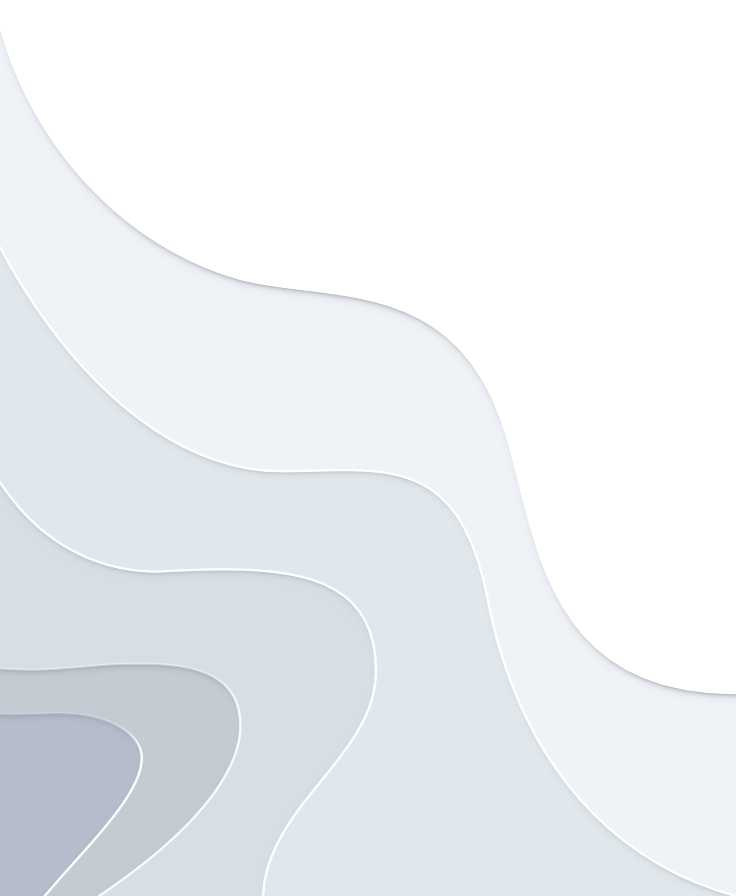
A Shadertoy shader for this background:

```glsl
// Stacked paper sheets with wavy borders, stepping from white to slate at the
// lower left. Each border is a chain of three cubic curves; its signed distance
// and normal drive the fill, a soft shadow on upward edges and a white rim.

const int STEPS = 20;         // straight pieces per cubic curve
const float ASPECT = 0.8203;  // design width for a height of 1

vec2 cubic(vec2 a, vec2 b, vec2 c, vec2 d, float t) {
    float s = 1.0 - t;
    return s * s * s * a + 3.0 * s * s * t * b + 3.0 * s * t * t * c + t * t * t * d;
}

// Returns signed distance (negative below the border) and the outward normal.
vec3 borderField(vec2 p, vec2 knots[10]) {
    float nearest = 1e9;
    float side = 1.0;
    vec2 normal = vec2(0.0, 1.0);
    vec2 a = knots[0];
    for (int k = 0; k < 9; k += 3) {
        for (int i = 1; i <= STEPS; i++) {
            vec2 b = cubic(knots[k], knots[k + 1], knots[k + 2], knots[k + 3],
                           float(i) / float(STEPS));
            vec2 e = b - a;
            vec2 w = p - a;
            vec2 gap = w - e * clamp(dot(w, e) / dot(e, e), 0.0, 1.0);
            float d2 = dot(gap, gap);
            if (d2 < nearest) {
                nearest = d2;
                normal = normalize(vec2(-e.y, e.x));
            }
            // An upward ray flips the side at every crossing
            if ((a.x > p.x) != (b.x > p.x) && a.y + e.y * w.x / e.x > p.y) side = -side;
            a = b;
        }
    }
    return vec3(side * sqrt(nearest), normal);
}

// Lays one sheet over the colour below it.
vec3 addSheet(vec3 under, vec3 field, vec3 paper, float shadow, float rimSide, float rimTop, float px) {
    float d = field.x;
    float up = max(field.z, 0.0);
    float shade = shadow * (0.12 + 0.88 * up * up) * exp(-max(-d, 0.0) / 0.0028);
    float inside = smoothstep(0.5 * px, -0.5 * px, d);
    vec3 col = mix(under, paper * (1.0 - shade), inside);
    float rim = smoothstep(0.5 * px, -0.5 * px, abs(d) - 0.0013);
    return mix(col, vec3(1.0), rim * mix(rimSide, rimTop, up * up));
}

void mainImage(out vec4 fragColor, in vec2 fragCoord) {
    vec2 p = fragCoord / iResolution.xy * vec2(ASPECT, 1.0);
    float px = 1.2 / iResolution.y;
    vec3 col = vec3(1.0);

    // Outer pale sheet, without a rim
    vec3 field = borderField(p, vec2[10](
        vec2(0.0, 0.967), vec2(0.036, 0.837), vec2(0.137, 0.724), vec2(0.267, 0.6875),
        vec2(0.371, 0.661), vec2(0.514, 0.694), vec2(0.566, 0.505),
        vec2(0.599, 0.388), vec2(0.612, 0.225), vec2(0.821, 0.225)));
    col = addSheet(col, field, vec3(0.937, 0.949, 0.969), 0.27, 0.0, 0.0, px);

    // Blue-grey sheet
    field = borderField(p, vec2[10](
        vec2(0.0, 0.724), vec2(0.078, 0.577), vec2(0.193, 0.474), vec2(0.3125, 0.474),
        vec2(0.423, 0.474), vec2(0.512, 0.499), vec2(0.544, 0.329),
        vec2(0.573, 0.18), vec2(0.658, 0.043), vec2(0.823, -0.001)));
    col = addSheet(col, field, vec3(0.882, 0.910, 0.929), 0.23, 1.0, 1.0, px);

    // Silver sheet
    field = borderField(p, vec2[10](
        vec2(0.0, 0.462), vec2(0.042, 0.397), vec2(0.104, 0.362), vec2(0.176, 0.362),
        vec2(0.3125, 0.37), vec2(0.419, 0.366), vec2(0.419, 0.251),
        vec2(0.419, 0.156), vec2(0.297, 0.102), vec2(0.293, -0.001)));
    col = addSheet(col, field, vec3(0.847, 0.871, 0.902), 0.23, 1.0, 1.0, px);

    // Grey sheet
    field = borderField(p, vec2[10](
        vec2(0.0, 0.254), vec2(0.059, 0.249), vec2(0.098, 0.259), vec2(0.143, 0.259),
        vec2(0.215, 0.261), vec2(0.268, 0.249), vec2(0.268, 0.19),
        vec2(0.268, 0.147), vec2(0.232, 0.082), vec2(0.109, -0.001)));
    col = addSheet(col, field, vec3(0.769, 0.796, 0.827), 0.23, 0.9, 0.45, px);

    // Slate core
    field = borderField(p, vec2[10](
        vec2(0.0, 0.203), vec2(0.026, 0.202), vec2(0.046, 0.204), vec2(0.065, 0.204),
        vec2(0.117, 0.204), vec2(0.158, 0.184), vec2(0.158, 0.154),
        vec2(0.158, 0.112), vec2(0.094, 0.053), vec2(0.049, -0.001)));
    col = addSheet(col, field, vec3(0.714, 0.737, 0.796), 0.18, 1.0, 0.2, px);

    fragColor = vec4(col, 1.0);
}
```
